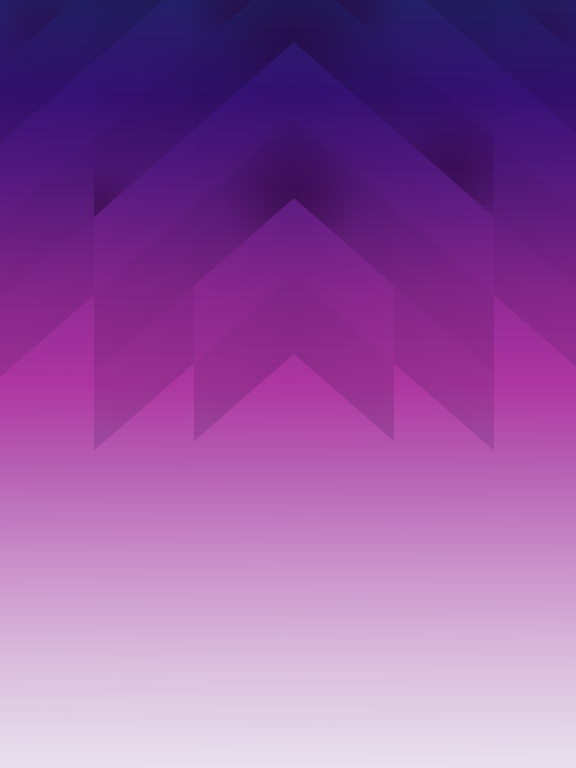
Write a Shadertoy shader that draws this background.

```glsl
// Translucent nested chevrons over a violet, magenta and pale lilac gradient.

const float STEP = 0.1015;   // height of one chevron band
const float FIRST = -0.0469; // apex of band zero, measured from the top

float pixel; // size of one pixel in canvas heights

// Smooth step from 0 to 1 as d becomes positive
float edge(float d) {
    return smoothstep(-pixel, pixel, d);
}

// Vertical gradient, y runs from 0 at the top to 1 at the bottom
vec3 backdrop(float y) {
    vec3 stops[9] = vec3[9](
        vec3(0.15, 0.13, 0.43), vec3(0.22, 0.07, 0.48), vec3(0.37, 0.11, 0.53),
        vec3(0.56, 0.16, 0.58), vec3(0.68, 0.21, 0.63), vec3(0.72, 0.40, 0.71),
        vec3(0.80, 0.59, 0.80), vec3(0.86, 0.76, 0.87), vec3(0.91, 0.88, 0.93));
    float s = clamp(y, 0.0, 0.9999) * 8.0;
    int i = int(s);
    return mix(stops[i], stops[i + 1], fract(s));
}

// Darkness of the stacked bands in one column, down to its last band
float bandShade(float v, int last) {
    float shade = 0.0;
    for (int b = -3; b <= last; b++) {
        float top = FIRST + float(b) * STEP;
        float inside = edge(v - top) * edge(top + STEP - v);
        float dark = (b % 2 == 0 || b == last) ? 0.08 : 0.0;
        float fall = clamp((v - top) / STEP, 0.0, 1.0);
        shade += inside * (0.05 + dark + 0.04 * fall);
    }
    return shade;
}

// Soft round shadow cast above the chevron edge of a given band
float shadow(vec2 p, vec2 center, float radius, float v, float band) {
    float glow = 1.0 - smoothstep(0.0, radius, length(p - center));
    return glow * edge(FIRST + band * STEP - v);
}

void mainImage(out vec4 fragColor, in vec2 fragCoord) {
    pixel = 0.75 / iResolution.y;
    vec2 p = vec2((fragCoord.x - 0.5 * iResolution.x) / iResolution.y - 0.0078,
                  1.0 - fragCoord.y / iResolution.y);
    vec2 m = vec2(abs(p.x), p.y);
    float v = p.y - 0.875 * m.x; // constant along each chevron

    // Columns: outer, middle and central
    float middle = edge(0.2604 - m.x);
    float central = edge(0.1302 - m.x);
    float shade = mix(bandShade(v, 1) * 0.8, bandShade(v, 3), middle);
    shade = mix(shade, bandShade(v, 4) * 1.12, central);

    // Shadows under the overlapping edges
    float depth = 0.36 * shadow(p, vec2(0.0, 0.055), 0.11, v, 1.0);
    depth += 0.42 * shadow(p, vec2(0.0, 0.257), 0.105, v, 3.0) * central;
    depth += 0.38 * shadow(p, vec2(0.205, 0.225), 0.095, v, 1.0) * middle;
    depth += 0.40 * shadow(p, vec2(-0.255, 0.280), 0.075, v, 1.0) * middle;
    depth += 0.38 * shadow(m, vec2(0.075, 0.008), 0.075, v, 0.0);
    depth += 0.32 * shadow(m, vec2(0.325, 0.035), 0.080, v, -2.0);

    // Shading turns slightly grey where the gradient brightens
    vec3 color = backdrop(p.y);
    vec3 tint = vec3(0.20, 0.07, 0.30) * smoothstep(0.1, 0.6, p.y);
    color = mix(color, tint, shade);
    color = mix(color, vec3(0.15, 0.01, 0.20), depth);

    // Faint horizontal grain
    color += 0.003 * sin(p.y * 610.0 + 2.0 * sin(p.x * 5.0 + p.y * 90.0));
    fragColor = vec4(color, 1.0);
}
```
